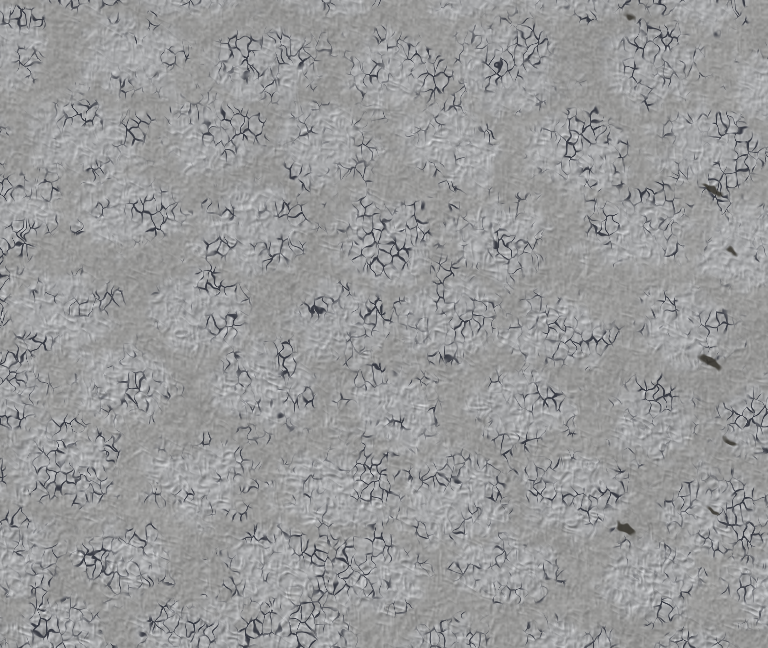
Write a WebGL 1 fragment shader that draws this texture.

```glsl
precision highp float;
// Weathered grey sheet with staggered rows of pale, wrinkled, finely cracked bumps and a few dark specks.

uniform vec2 u_resolution;

#define BUMP_SPACING vec2(0.193, 0.132)
#define BUMP_RADIUS vec2(0.092, 0.071)
#define BUMP_JITTER 0.3
#define ROW_SLOPE 0.04
#define RELIEF 0.20
#define GRAIN 0.08
#define CRACK_SCALE 62.0
#define CRACK_WIDTH 0.0011
#define VALLEY_COLOR vec3(0.594, 0.593, 0.589)
#define BUMP_COLOR vec3(0.645, 0.649, 0.656)
#define CRACK_COLOR vec3(0.22, 0.23, 0.265)
#define SPECK_COLOR vec3(0.20, 0.19, 0.165)

float hash(vec2 p) {
  return fract(sin(dot(p, vec2(127.1, 311.7))) * 43758.5453);
}

vec2 hash2(vec2 p) {
  return vec2(hash(p), hash(p + 57.3));
}

float noise(vec2 p) {
  vec2 i = floor(p), f = fract(p);
  f = f * f * (3.0 - 2.0 * f);
  return mix(mix(hash(i), hash(i + vec2(1.0, 0.0)), f.x),
             mix(hash(i + vec2(0.0, 1.0)), hash(i + 1.0), f.x), f.y);
}

vec2 warp(vec2 p, float scale) {
  return vec2(noise(p * scale), noise(p * scale + 31.7)) - 0.5;
}

// Offset from the nearest bump centre, in bump radii
vec2 nearestBump(vec2 p) {
  vec2 q = vec2(p.x, p.y + ROW_SLOPE * p.x) / BUMP_SPACING + vec2(-0.08, 0.45);
  vec2 best = vec2(9.0);
  for (int j = -1; j <= 1; j++) {
    float row = floor(q.y) + float(j);
    float stagger = 0.5 * mod(row, 2.0);
    for (int i = -1; i <= 1; i++) {
      vec2 id = vec2(floor(q.x - stagger) + float(i), row);
      vec2 center = id + 0.5 + vec2(stagger, 0.0) + BUMP_JITTER * (hash2(id + 4.0) - 0.5);
      vec2 d = (q - center) * BUMP_SPACING / BUMP_RADIUS;
      d /= 0.9 + 0.2 * hash(id + 19.0);
      if (dot(d, d) < dot(best, best)) best = d;
    }
  }
  return best;
}

// Folded wrinkles, tilted down to the right, over finer upright ticks
float wrinkleHeight(vec2 p) {
  vec2 q = p + 0.014 * warp(p, 48.0);
  q = vec2(q.x * 0.88 - q.y * 0.47, q.x * 0.47 + q.y * 0.88);
  float fold = 1.0 - abs(2.0 * noise(q * vec2(70.0, 112.0)) - 1.0);
  float tick = 1.0 - abs(2.0 * noise((p + 0.01 * warp(p, 60.0)) * vec2(150.0, 85.0) + 8.0) - 1.0);
  return 0.75 * fold + 0.5 * tick + 0.4 * noise(q * vec2(170.0, 210.0));
}

// Distance to the nearest border of irregular cells, in canvas heights
float crackDistance(vec2 p) {
  vec2 q = (p + 0.012 * warp(p, 80.0)) * CRACK_SCALE * vec2(1.15, 0.75);
  vec2 cell = floor(q), first = vec2(9.0), second = vec2(9.0);
  for (int j = -1; j <= 1; j++) {
    for (int i = -1; i <= 1; i++) {
      vec2 id = cell + vec2(float(i), float(j));
      vec2 d = id + hash2(id) - q;
      if (dot(d, d) < dot(first, first)) {
        second = first;
        first = d;
      } else if (dot(d, d) < dot(second, second)) {
        second = d;
      }
    }
  }
  float border = dot(second, second) - dot(first, first);
  return 0.5 * border / max(length(second - first), 0.05) / CRACK_SCALE;
}

// Sparse slanted specks, more frequent to the right
float specks(vec2 p, float pixel) {
  vec2 id = floor(p / 0.13);
  vec2 center = (id + 0.25 + 0.5 * hash2(id + 71.0)) * 0.13;
  vec2 d = p - center + 0.008 * warp(p, 120.0);
  d = vec2(d.x * 0.85 - d.y * 0.53, d.x * 0.53 + d.y * 0.85);
  float size = mix(0.006, 0.018, hash(id + 23.0));
  float edge = (length(d / vec2(1.0, 0.38)) - size) * 0.38;
  float present = step(hash(id + 41.0), 0.5 * smoothstep(0.75, 1.1, center.x));
  return present * (1.0 - smoothstep(-pixel, pixel + 0.001, edge));
}

void main() {
  vec2 p = gl_FragCoord.xy / u_resolution.y;
  float pixel = 1.0 / u_resolution.y;

  // Soft, ragged bump outline
  vec2 offset = nearestBump(p + 0.03 * warp(p, 26.0));
  float ragged = length(offset) + 0.5 * (noise(p * 60.0) - 0.5);
  float bump = 1.0 - smoothstep(0.55, 1.15, ragged);
  float wear = mix(1.2, 0.8, p.y);

  // Base tone with cloudy variation
  vec3 color = mix(VALLEY_COLOR, BUMP_COLOR, bump);
  color += 0.02 * (noise(p * 9.0) - 0.5) + 0.03 * (noise(p * 45.0) - 0.5);

  // Wrinkles lit from the upper left, plus fine grain
  vec2 toLight = vec2(-0.0013, 0.0016);
  float slope = wrinkleHeight(p - toLight) - wrinkleHeight(p + toLight);
  color += RELIEF * slope * mix(0.42, 1.0, bump) * wear;
  color += GRAIN * (noise(p * 260.0) - 0.5);

  // Short broken cracks, densest on the upper right of each bump
  float side = 0.12 * clamp(offset.x + 0.5 * offset.y, -1.0, 1.0);
  float patchy = noise(p * 34.0 + 13.0) + side + 0.15 * (wear - 1.0);
  float broken = smoothstep(0.42, 0.75, 0.6 * patchy + 0.4 * noise(p * 95.0 + 5.0));
  float width = CRACK_WIDTH * (0.3 + 1.2 * noise(p * 100.0 + 3.0));
  float crack = 1.0 - smoothstep(width - 0.5 * pixel, width + 0.6 * pixel, crackDistance(p));
  color = mix(color, CRACK_COLOR, crack * broken * smoothstep(0.05, 0.5, bump));

  color = mix(color, SPECK_COLOR, 0.85 * specks(p, pixel));
  gl_FragColor = vec4(clamp(color, 0.0, 1.0), 1.0);
}
```
